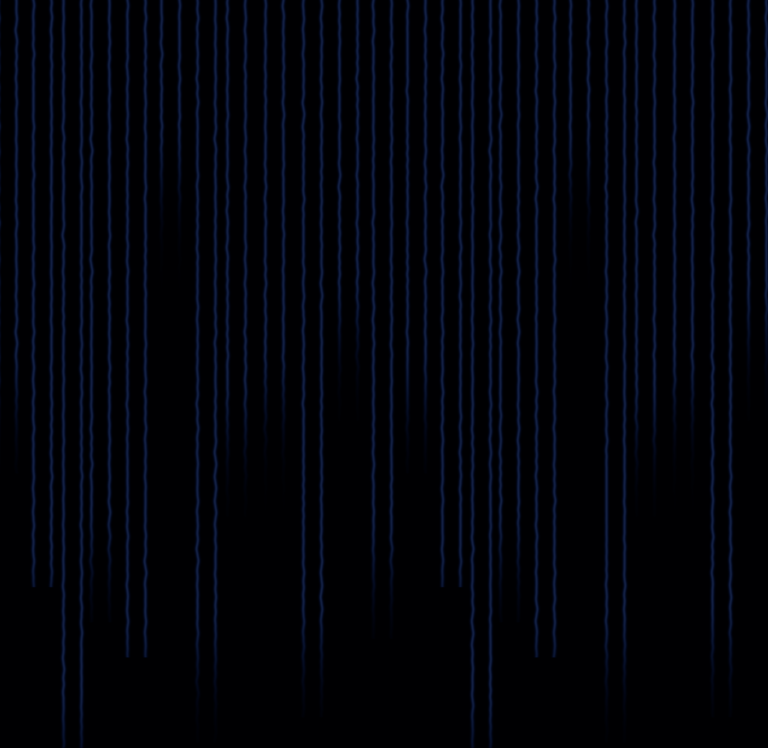
Give the GLSL for this background, as a Shadertoy shader.

```glsl
// Thin blue threads hang in pairs from the top edge over near-black.
// A group of twelve pairs repeats sideways; each thread is a Gaussian line
// that sways with gradient noise, then dims and is cut at its own depth.

const float GROUP_WIDTH = 0.5326;   // horizontal repeat, in canvas widths
const float PAIR_GAP = 0.0234;      // distance between the threads of a pair
const float THREAD_RADIUS = 0.0017;
const float SWAY = 0.0025;
const float FADE_LENGTH = 0.11;     // in canvas heights

const vec3 NIGHT = vec3(0.001, 0.001, 0.006);
const vec3 THREAD_BLUE = vec3(0.072, 0.122, 0.255);
const vec3 GLOW_FALLOFF = vec3(2.1, 1.4, 1.0);  // outer glow turns bluer

// Per pair: left thread position, depth where dimming starts, cut depth
const vec3 PAIRS[12] = vec3[12](
    vec3(0.0436, 0.724, 0.785), vec3(0.0827, 0.912, 1.000),
    vec3(0.1191, 0.670, 0.832), vec3(0.1660, 0.818, 0.879),
    vec3(0.2103, 0.160, 0.483), vec3(0.2572, 0.804, 0.993),
    vec3(0.2962, 0.496, 0.691), vec3(0.3457, 0.456, 0.684),
    vec3(0.3952, 0.791, 0.959), vec3(0.4421, 0.362, 0.563),
    vec3(0.4863, 0.684, 0.854), vec3(0.5306, 0.456, 0.633));

// Random slope in -1..1 for a lattice point
float slope(float cell, float seed) {
    vec2 p = fract(vec2(cell, seed) * vec2(0.1031, 0.1137));
    p += dot(p, p.yx + 33.33);
    return fract((p.x + p.y) * p.x) * 2.0 - 1.0;
}

// One-dimensional gradient noise
float gradientNoise(float t, float seed) {
    float cell = floor(t);
    float f = t - cell;
    float blend = f * f * f * (f * (f * 6.0 - 15.0) + 10.0);
    return mix(slope(cell, seed) * f, slope(cell + 1.0, seed) * (f - 1.0), blend);
}

// Glow of one thread, repeated once per group
float thread(vec2 p, float position, float radius, float seed) {
    float turn = (p.x - position) / GROUP_WIDTH;
    float copy = floor(turn + 0.5);
    float offset = (turn - copy) * GROUP_WIDTH;
    offset += SWAY * gradientNoise(p.y * 62.0, seed + 31.0 * (copy + 2.0));
    return exp(-0.5 * offset * offset / (radius * radius));
}

// Brightness along a thread: full, soft dimming, then a clean cut
float hangingFade(float depth, float fadeStart, float cut, float pixel) {
    float t = max(depth - fadeStart, 0.0) / FADE_LENGTH;
    return exp(-t * t) * (1.0 - smoothstep(cut - pixel, cut + pixel, depth));
}

void mainImage(out vec4 fragColor, in vec2 fragCoord) {
    vec2 p = fragCoord / iResolution.xy;
    p.y = 1.0 - p.y;  // depth below the top edge
    float radius = max(THREAD_RADIUS, 0.6 / iResolution.x);

    // Gather the glow of every pair
    float glow = 0.0;
    for (int i = 0; i < 12; i++) {
        vec3 pair = PAIRS[i];
        float seed = float(i) * 2.0 + 5.0;
        float lines = thread(p, pair.x, radius, seed)
                    + thread(p, pair.x + PAIR_GAP, radius, seed + 1.0);
        glow += lines * hangingFade(p.y, pair.y, pair.z, 1.0 / iResolution.y);
    }

    vec3 color = NIGHT + THREAD_BLUE * pow(vec3(min(glow, 1.0)), GLOW_FALLOFF);
    fragColor = vec4(color, 1.0);
}
```
